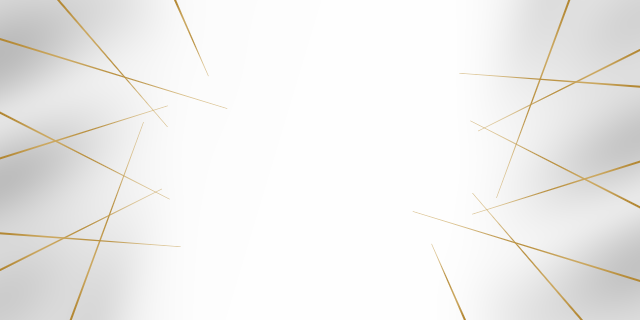
This background is drawn by a WebGL 1 fragment shader. Its source:

```glsl
precision highp float;
// Draws a white backdrop with soft grey side shadows and tapered gold lines.
uniform vec2 u_resolution;

// Soft elliptical glow, rotated by angle
float glow(vec2 p, vec2 center, vec2 radius, float angle) {
  float c = cos(angle), s = sin(angle);
  vec2 d = p - center;
  d = vec2(c * d.x + s * d.y, c * d.y - s * d.x) / radius;
  return exp(-dot(d, d));
}

// Gold line that thins and pales from its root to its tip
vec3 goldLine(vec3 color, vec2 p, vec2 root, vec2 tip) {
  vec2 axis = tip - root;
  float along = clamp(dot(p - root, axis) / dot(axis, axis), 0.0, 1.0);
  float dist = length(p - root - axis * along);
  float halfWidth = mix(0.0032, 0.0009, along);
  float pixel = 1.0 / u_resolution.y;
  float cover = clamp((halfWidth - dist) / pixel + 0.5, 0.0, 1.0);
  cover *= min(1.0, 0.35 + halfWidth / pixel);
  float sheen = 0.5 + 0.5 * sin(along * 11.0 - 1.5);
  vec3 gold = mix(vec3(0.70, 0.53, 0.20), vec3(0.84, 0.72, 0.47), 0.6 * sheen + 0.3 * along);
  return mix(color, gold, cover);
}

void main() {
  vec2 centered = (gl_FragCoord.xy - 0.5 * u_resolution) / u_resolution.y;
  // Half-turn symmetry: fold the right half onto the left
  vec2 p = (centered.x > 0.0 ? -centered : centered) + vec2(1.0, 0.5);

  // Side shadows, broken into slanted folds
  float shade = 0.12 * (1.0 - smoothstep(0.0, 0.62, p.x + 0.05 * (p.y - 0.5)));
  shade += 0.14 * glow(p, vec2(0.0, 0.83), vec2(0.34, 0.13), 0.45);
  shade += 0.13 * glow(p, vec2(0.0, 0.43), vec2(0.32, 0.11), 0.45);
  shade += 0.07 * glow(p, vec2(0.0, 0.06), vec2(0.25, 0.12), 0.5);
  shade += 0.07 * glow(p, vec2(0.30, 0.0), vec2(0.28, 0.10), 1.2);
  shade += 0.04 * glow(p, vec2(0.38, 1.0), vec2(0.20, 0.14), -0.9);
  shade -= 0.05 * glow(p, vec2(0.0, 0.63), vec2(0.30, 0.07), 0.4);
  shade *= centered.x > 0.0 ? 0.9 : 1.0;

  // Nearly white middle, a touch brighter on the right
  float white = mix(0.990, 0.998, smoothstep(-0.4, 0.1, centered.x - 0.3 * centered.y));
  vec3 color = vec3(white - shade);

  // Crossing gold lines, from the border inward
  color = goldLine(color, p, vec2(0.0, 0.878), vec2(0.709, 0.661));
  color = goldLine(color, p, vec2(0.182, 1.0), vec2(0.523, 0.604));
  color = goldLine(color, p, vec2(0.547, 1.0), vec2(0.651, 0.763));
  color = goldLine(color, p, vec2(0.0, 0.505), vec2(0.523, 0.669));
  color = goldLine(color, p, vec2(0.0, 0.648), vec2(0.529, 0.378));
  color = goldLine(color, p, vec2(0.221, 0.0), vec2(0.448, 0.617));
  color = goldLine(color, p, vec2(0.0, 0.156), vec2(0.505, 0.409));
  color = goldLine(color, p, vec2(0.0, 0.271), vec2(0.563, 0.229));

  gl_FragColor = vec4(color, 1.0);
}
```
